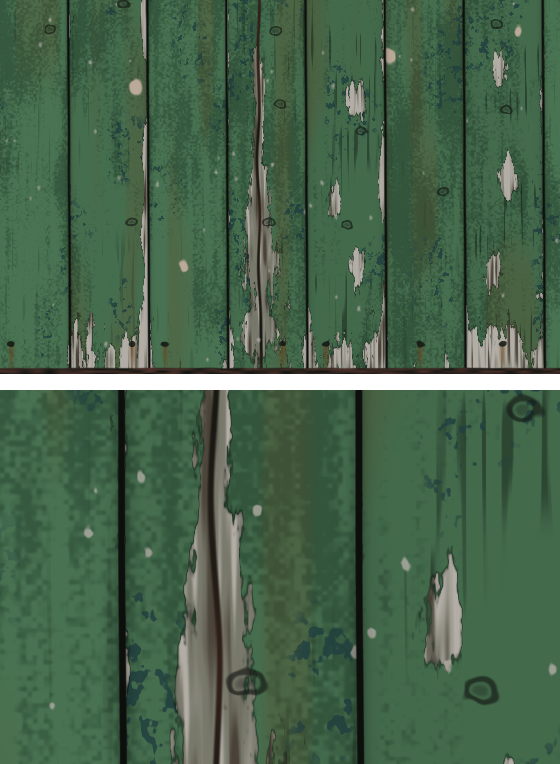
Top: the whole. Bottom: its middle third, enlarged.
Give the GLSL for this texture, as a Shadertoy shader.

```glsl
#define PLANK_WIDTH 0.2115
#define FIRST_GAP 0.185
#define GAP_HALF 0.0030
#define LEAN 0.006
#define SPLIT_PLANK 3.0
#define SPLIT_AT 0.084
#define SILL_HEIGHT 0.015
#define BASE_WEAR 0.08

const vec3 GREEN = vec3(0.275, 0.435, 0.31);
const vec3 DARK_GREEN = vec3(0.20, 0.335, 0.235);
const vec3 BLUE_COAT = vec3(0.13, 0.25, 0.25);
const vec3 PALE_WOOD = vec3(0.70, 0.68, 0.65);
const vec3 GREY_WOOD = vec3(0.47, 0.47, 0.42);
const vec3 BROWN_WOOD = vec3(0.29, 0.26, 0.22);
const vec3 SHADOW = vec3(0.07, 0.085, 0.07);
const vec3 RUST = vec3(0.40, 0.27, 0.12);

// Wear per plank: left edge, right edge, foot, body
const vec4 WEAR[8] = vec4[8](
    vec4(0.2, 0.25, 0.1, 0.1), vec4(0.5, 0.9, 0.7, 0.1),
    vec4(0.4, 0.2, 0.2, 0.0), vec4(0.7, 0.3, 0.3, 0.2),
    vec4(0.55, 1.0, 0.6, 0.6), vec4(0.3, 0.2, 0.3, 0.0),
    vec4(0.4, 0.3, 0.7, 0.65), vec4(0.4, 0.2, 0.2, 0.1));

float hash(vec2 p) {
    vec3 a = fract(p.xyx * vec3(0.1031, 0.1030, 0.0973));
    a += dot(a, a.yzx + 33.33);
    return fract((a.x + a.y) * a.z);
}

float noise(vec2 p) {
    vec2 c = floor(p), f = fract(p);
    f = f * f * (3.0 - 2.0 * f);
    return mix(mix(hash(c), hash(c + vec2(1, 0)), f.x),
               mix(hash(c + vec2(0, 1)), hash(c + 1.0), f.x), f.y);
}

float fbm(vec2 p) {
    return 0.5 * noise(p) + 0.3 * noise(p * 2.1 + 7.3) + 0.2 * noise(p * 4.3 + 3.1);
}

// Soft irregular blob in each grid cell that passes the chance test
float flecks(vec2 p, float cells, float chance, float radius) {
    vec2 g = p * cells, c = floor(g);
    vec2 d = fract(g) - 0.3 - 0.4 * vec2(hash(c + 3.7), hash(c + 9.2));
    float r = radius * (0.5 + hash(c + 5.5)) * (0.6 + 0.8 * noise(g * 7.0));
    float aa = 1.5 * cells / iResolution.y;
    return step(hash(c), chance) * smoothstep(aa, -aa, length(d * vec2(1.0, 0.7)) - r);
}

void mainImage(out vec4 fragColor, in vec2 fragCoord) {
    vec2 p = fragCoord / iResolution.y;
    float px = 1.0 / iResolution.y;

    // Plank layout
    float along = p.x - FIRST_GAP + LEAN * (p.y - 0.5) + 0.0015 * (noise(vec2(p.y * 6.0, 2.0)) - 0.5);
    float id = floor(along / PLANK_WIDTH) + 1.0;
    float x = along - (id - 1.0) * PLANK_WIDTH;
    float rightDist = PLANK_WIDTH - x;
    float edge = min(x, rightDist);
    vec4 wearOf = WEAR[int(clamp(id, 0.0, 7.0))];
    vec2 q = vec2(x, p.y) + vec2(3.1, 7.7) * (id + 1.0);

    // Green paint: broad mottling, streaks, speckle
    float tone = fbm(q * vec2(9.0, 3.0)) + 0.25 * (noise(q * vec2(90.0, 5.0)) - 0.5);
    tone += 0.35 * (noise(q * 210.0) - 0.5) + 0.12 * length(p - vec2(0.75, 0.5));
    vec3 col = mix(GREEN, DARK_GREEN, smoothstep(0.5, 0.85, tone));
    col *= 0.94 + 0.12 * hash(vec2(id, 4.0));
    col = mix(col, RUST, 0.2 * smoothstep(0.62, 0.85, noise(q * vec2(22.0, 1.5))));
    float cracks = smoothstep(0.76, 0.9, noise(q * vec2(170.0, 8.0)));
    col *= 1.0 - 0.4 * cracks * (0.25 + wearOf.w) * smoothstep(0.3, 0.6, noise(q * 6.0));

    // Older blue coat showing in clusters
    float cluster = smoothstep(0.55, 0.72, noise(q * vec2(12.0, 5.0)));
    col = mix(col, BLUE_COAT, 0.85 * cluster * smoothstep(0.62, 0.68, fbm(q * vec2(75.0, 60.0))));

    // Wear: edges, foot and body patches
    float runs = smoothstep(0.25, 0.7, noise(vec2(p.y * 4.0, id * 5.3)));
    float wear = BASE_WEAR;
    wear += wearOf.x * (0.4 + 0.6 * runs) * exp(-x / 0.008);
    wear += wearOf.y * (0.35 + 0.65 * runs) * exp(-pow(rightDist / 0.017, 2.0));
    wear += wearOf.z * exp(-pow(p.y / 0.13, 2.0)) * (0.5 + 0.6 * noise(q * vec2(16.0, 3.0)));
    for (float k = 0.0; k < 3.0; k++) {
        vec2 seed = vec2(id * 3.0 + 1.0, k * 7.0 + 2.0);
        vec2 centre = vec2((0.3 + 0.4 * hash(seed)) * PLANK_WIDTH, 0.15 + 0.27 * k + 0.2 * hash(seed + 5.0));
        vec2 d = (vec2(x, p.y) - centre) / vec2(0.030, 0.065);
        wear += wearOf.w * exp(-dot(d, d));
    }

    // Long split, with bare wood spreading low on its plank
    float splitOn = 1.0 - step(0.5, abs(id - SPLIT_PLANK));
    float splitX = x - SPLIT_AT - 0.010 * (noise(vec2(p.y * 7.0, 1.0)) - 0.5);
    float spread = mix(0.018, 0.065, smoothstep(0.6, 0.3, p.y));
    float splitWear = splitOn * exp(-pow(splitX / spread, 2.0));
    wear += 0.52 * splitWear * smoothstep(1.0, 0.75, p.y) * smoothstep(0.0, 0.12, p.y);

    // Flaked paint over grained wood
    float flake = 0.65 * fbm(q * vec2(55.0, 9.0)) + 0.35 * fbm(q * vec2(120.0, 45.0)) + wear - 0.97;
    float bare = smoothstep(-0.012, 0.018, flake);
    float grain = 0.6 * noise(q * vec2(230.0, 7.0)) + 0.4 * noise(q * vec2(110.0, 16.0));
    vec3 wood = mix(BROWN_WOOD, GREY_WOOD, smoothstep(0.15, 0.45, grain));
    wood = mix(wood, PALE_WOOD, smoothstep(0.38, 0.75, grain + 0.12 - 0.25 * splitWear));
    col *= 1.0 - 0.35 * smoothstep(-0.06, -0.01, flake);
    col = mix(col, wood * (0.75 + 0.25 * smoothstep(0.0, 0.06, flake)), bare);
    float split = smoothstep(0.0035 + px, 0.001, abs(splitX)) * splitOn;
    col = mix(col, mix(SHADOW, BROWN_WOOD * vec3(0.8, 0.55, 0.5), noise(q * vec2(20.0, 9.0))), split);

    // Pale chips and tiny specks
    col = mix(col, PALE_WOOD * vec3(1.05, 0.98, 0.92), flecks(q, 9.0, 0.05, 0.12));
    col = mix(col, PALE_WOOD, 0.8 * flecks(q + 4.0, 32.0, 0.03, 0.09));

    // Knots, then foot nails with rust runs
    for (float k = 0.0; k < 4.0; k++) {
        vec2 seed = vec2(id + 11.0, k * 3.0 + 1.0);
        bool nail = k < 0.5;
        vec2 c = vec2((0.2 + 0.6 * hash(seed)) * PLANK_WIDTH, 0.08 + 0.27 * k + 0.15 * hash(seed + 8.0) * step(0.5, k));
        vec2 d = vec2(x, p.y) - c;
        float r = length(d * vec2(0.8, 1.1)) + 0.006 * (noise(q * 90.0) - 0.5);
        float ring = smoothstep(0.004, 0.001, abs(r - 0.011)) + 0.5 * smoothstep(0.009, 0.003, r);
        float run = exp(-pow(d.x / 0.007, 2.0)) * smoothstep(0.01, -0.01, d.y) * smoothstep(-0.09, -0.02, d.y);
        if (nail) col = mix(col, RUST, 0.6 * run);
        float mark = nail ? smoothstep(0.010, 0.006, r) : 0.65 * ring * step(0.4, hash(seed + 2.0));
        col = mix(col, SHADOW, min(mark, 0.85));
    }

    // Gaps between planks and the sill below
    col *= 1.0 - 0.4 * exp(-edge / 0.005) * (1.0 - 0.6 * bare);
    col = mix(col, SHADOW * 0.7, smoothstep(GAP_HALF + px, GAP_HALF - px, edge));
    vec3 sill = mix(SHADOW, vec3(0.30, 0.19, 0.16), noise(p * vec2(30.0, 160.0)));
    col = mix(col, sill, smoothstep(px, -px, p.y - SILL_HEIGHT - 0.002 * noise(p * 25.0)));
    fragColor = vec4(col, 1.0);
}
```
